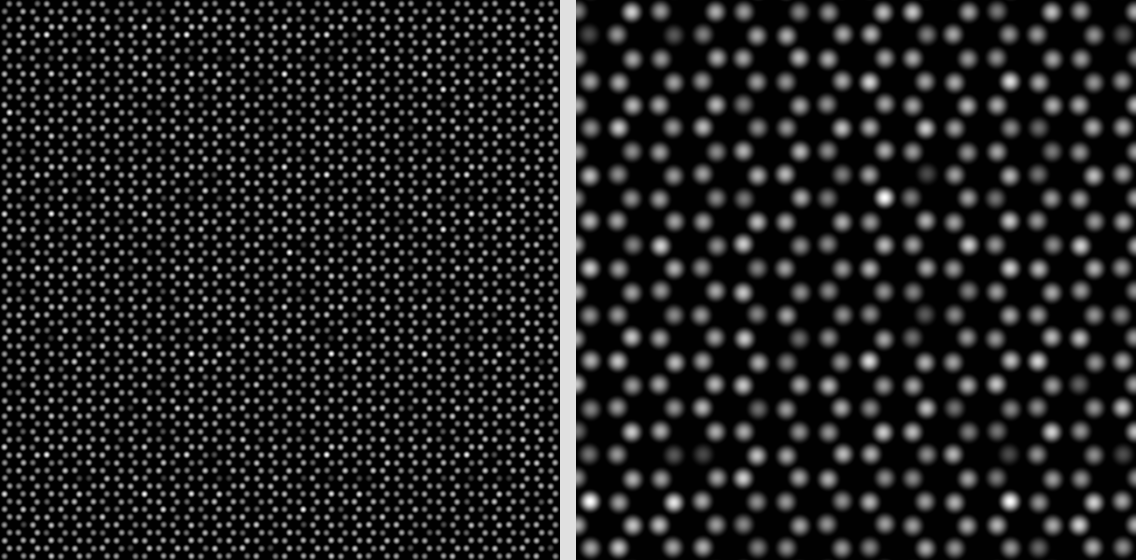
Left: the whole. Right: its middle third, enlarged.
Give the GLSL for this pattern, as a WebGL 2 fragment shader.

```glsl
#version 300 es
precision highp float;
// Honeycomb lattice of soft pale dots on black, 20 cells by 72 staggered rows.
// Each row cell holds two dots; their brightness follows a 4 by 4 repeated
// block of hashed values, with a smaller change from block to block.
uniform vec2 u_resolution;
out vec4 outColor;

const float CELLS = 20.0;        // dot pairs across
const float ROWS = 72.0;         // dot rows down
const float BLOCKS = 4.0;        // repeated blocks along each axis
const float DOT_RADIUS = 0.0080; // in canvas widths
const float JITTER = 0.0007;
const vec3 BACKGROUND = vec3(0.004);
const vec3 DOT_COLOR = vec3(1.0);

// Integer hash of a lattice index, from 0 to 1
float hash(vec2 id, uint seed) {
    uvec2 q = uvec2(id);
    uint h = q.x * 1597u + q.y * 51749u + seed * 7919u + 17u;
    h = (h ^ (h >> 16)) * 73244475u;
    h = (h ^ (h >> 15)) * 668265263u;
    h ^= h >> 16;
    return float(h & 65535u) / 65535.0;
}

// Compact bell falling to zero at the radius
float softDot(vec2 offset, float radius) {
    float fall = max(1.0 - dot(offset, offset) / (radius * radius), 0.0);
    return fall * fall;
}

// Peak brightness: shared by all blocks, then altered in each one
float dotBrightness(vec2 id, vec2 blockId) {
    float shared_ = hash(blockId, 1u) + hash(blockId, 2u) - 1.0;
    float own = hash(id, 3u) + hash(id, 4u) - 1.0;
    float level = 0.63 + 0.17 * shared_ + 0.11 * own;
    float glint = step(0.965, hash(blockId, 5u)) * step(0.4, hash(id, 6u));
    float faint = step(hash(blockId, 7u), 0.09) * step(0.3, hash(id, 8u));
    return clamp(level * mix(1.0, 0.55, faint) + 0.24 * glint, 0.0, 1.0);
}

// Light from both dots of the cell in the given row
float rowLight(vec2 p, float row) {
    float stagger = 0.5 * (1.0 - mod(row, 2.0));
    float cell = floor(p.x * CELLS - stagger);
    float light = 0.0;
    for (int side = 0; side < 2; side++) {
        float s = float(side);
        vec2 id = mod(vec2(2.0 * cell + s, row), vec2(2.0 * CELLS, ROWS));
        vec2 blockId = mod(id, vec2(2.0 * CELLS, ROWS) / BLOCKS);
        vec2 center = vec2((cell + stagger + (1.0 + s) / 3.0) / CELLS,
                           (row + 0.5) / ROWS);
        vec2 shift = vec2(hash(blockId, 9u), hash(blockId, 10u)) * 2.0 - 1.0;
        light += dotBrightness(id, blockId)
               * softDot(p - center - JITTER * shift, DOT_RADIUS);
    }
    return light;
}

void main() {
    vec2 p = gl_FragCoord.xy / u_resolution;
    float row = floor(p.y * ROWS);

    // Dots overlap the neighbouring rows slightly
    float light = 0.0;
    for (int k = -1; k <= 1; k++) {
        light += rowLight(p, row + float(k));
    }

    outColor = vec4(mix(BACKGROUND, DOT_COLOR, min(light, 1.0)), 1.0);
}
```
